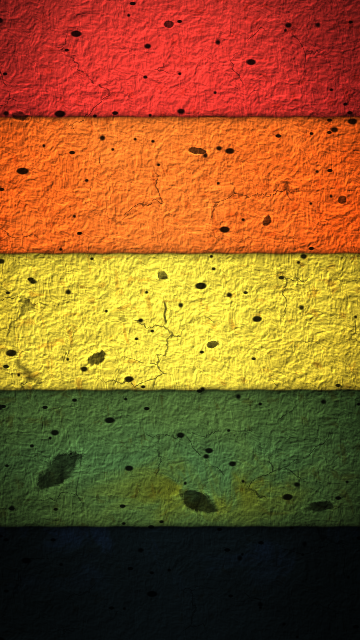
A Shadertoy shader for this texture:

```glsl
vec2 hash2(vec2 p) {
    vec3 q = fract(p.xyx * vec3(.1031, .1030, .0973));
    q += dot(q, q.yzx + 33.33);
    return fract((q.xx + q.yz) * q.zy);
}

// Distances to the nearest and second nearest cell points
vec2 cells(vec2 p) {
    vec2 id = floor(p), f = p - id, d = vec2(9.);
    for (int j = -1; j <= 1; j++)
    for (int i = -1; i <= 1; i++) {
        vec2 o = vec2(i, j);
        float r = length(o + hash2(id + o) - f);
        d = r < d.x ? vec2(r, d.x) : vec2(d.x, min(d.y, r));
    }
    return d;
}

// Layered, rotated sines, roughly -1 to 1
float waves(vec2 p) {
    float sum = 0., amp = .6;
    for (int i = 0; i < 5; i++) {
        p = mat2(.8, .6, -.6, .8) * p * 1.7 + 1.3;
        p += .7 * sin(p.yx * 1.1);
        sum += amp * sin(p.x + sin(p.y)) * cos(p.y * 1.1);
        amp *= .62;
    }
    return sum;
}

float plaster(vec2 p) {
    vec2 w = p + .006 * vec2(waves(p * 30.), waves(p * 30. + 9.));
    return .35 * waves(p * 40.) + .4 * cells(w * vec2(55, 75)).x
         + .35 * cells(w * 115.).x + .3 * cells(w * 210.).x;
}

// Small holes strewn over a jittered grid
float pits(vec2 p, float scale, float density) {
    vec2 g = p * scale, id = floor(g);
    float hole = 0.;
    for (int j = -1; j <= 1; j++)
    for (int i = -1; i <= 1; i++) {
        vec2 c = id + vec2(i, j), r = hash2(c + 41.);
        vec2 d = (g - c - hash2(c)) * vec2(1., .9 + .9 * r.y);
        float size = .04 + .10 * r.y * r.y;
        float soft = .03 + scale / iResolution.y;
        hole = max(hole, step(r.x, density) * smoothstep(size + soft, size - .02, length(d)));
    }
    return hole;
}

// Signed, scaled distance to a tilted gouge
float gouge(vec2 p, vec2 centre, vec2 size, float tilt) {
    vec2 d = p - centre;
    d = mat2(cos(tilt), -sin(tilt), sin(tilt), cos(tilt)) * d;
    return length(d / size) - 1.;
}

void mainImage(out vec4 fragColor, in vec2 fragCoord) {
    vec2 p = fragCoord / iResolution.xy * vec2(.5625, 1.);
    float px = 1. / iResolution.y;
    float broad = waves(p * 5.), mottle = waves(p * 17. + 4.);

    // Five painted bands, each brighter towards its middle
    vec3 core[5] = vec3[5](vec3(.045, .075, .085), vec3(.30, .41, .20),
        vec3(1., .91, .29), vec3(1., .50, .18), vec3(.95, .24, .20));
    vec3 rim[5] = vec3[5](vec3(.015, .025, .025), vec3(.13, .20, .09),
        vec3(.68, .57, .13), vec3(.88, .29, .06), vec3(.60, .12, .11));
    float across = (p.x - .25) * 3.7;
    float glow = clamp(exp(-across * across) + .12 * broad + .10 * mottle, 0., 1.);
    vec3 col = mix(rim[0], core[0], glow);
    float seam = 1.;
    for (int i = 1; i < 5; i++) {
        float d = p.y - .177 - .2135 * float(i - 1) + .0006 * sin(p.x * 90.);
        col = mix(col, mix(rim[i], core[i], glow), smoothstep(-px, px, d));
        seam *= 1. - .5 * exp(-abs(d) / .0035) - .12 * exp(-abs(d) / .014);
    }

    // Teal and mossy stains on green, blue dust on the lowest band
    float green = smoothstep(.176, .178, p.y) * smoothstep(.392, .390, p.y);
    float teal = exp(-pow((p.y - .285 + .03 * broad) / .045, 2.));
    col = mix(col, vec3(.25, .41, .25), green * teal * .55 * glow);
    vec2 m = (p - vec2(.32, .235)) * vec2(7., 20.);
    float moss = exp(-dot(m, m)) * smoothstep(-.5, .6, mottle);
    col = mix(col, vec3(.37, .37, .07), green * moss * .8);
    col += vec3(.01, .02, .055) * smoothstep(.05, .17, p.y)
         * smoothstep(.178, .176, p.y) * smoothstep(-.1, .7, mottle);

    // Grain lit from the upper left, with rusty dirt in the hollows
    float relief = plaster(p) - plaster(p + vec2(-.0017, .0022));
    float rough = mix(1.5, .9, glow);
    col *= clamp(1. + rough * relief, .35, 1.6);
    float dirt = smoothstep(.15, .9, waves(p * 60. + 2.) + .4 * mottle - .3 * glow);
    col *= mix(vec3(1.), vec3(.83, .68, .55), dirt * .65);

    // Broken hairline cracks
    vec2 warped = p + .012 * vec2(waves(p * 22.), waves(p * 22. + 5.));
    vec2 c = cells(warped * vec2(9., 13.));
    float crack = smoothstep(.035, .0, c.y - c.x) * smoothstep(.05, .5, waves(p * 12. + 7.));
    float slit = smoothstep(.0025, .0005, abs(p.x - .258 + .001 * sin(p.y * 300.)))
               * smoothstep(.021, .014, abs(p.y - .512));
    col *= 1. - .45 * crack - .6 * slit;

    // Scattered holes, then the larger gouges with lit rims
    float hole = max(pits(p, 17., .30), pits(p + 3.7, 34., .16));
    float edge = .28 * waves(p * 75.);
    float g = gouge(p, vec2(.091, .264), vec2(.038, .018), .75);
    g = min(g, gouge(p, vec2(.309, .216), vec2(.029, .014), -.35));
    g = min(g, gouge(p, vec2(.499, .208), vec2(.021, .008), .15));
    g = min(g, gouge(p, vec2(.151, .440), vec2(.015, .009), .45));
    g = min(g, gouge(p, vec2(.255, .570), vec2(.009, .007), -.4));
    g = min(g, gouge(p, vec2(.031, .819), vec2(.012, .006), -.2));
    g = min(g, gouge(p, vec2(.310, .764), vec2(.013, .005), -.1));
    g = min(g, gouge(p, vec2(.417, .656), vec2(.006, .009), -.5));
    g = min(g, gouge(p, vec2(.535, .688), vec2(.006, .006), 0.));
    g = min(g, gouge(p, vec2(.332, .462), vec2(.010, .005), .2));
    g = min(g, gouge(p, vec2(.264, .962), vec2(.008, .005), 0.)) + edge;
    float hollow = smoothstep(.15, -.15, g) * (.68 + .25 * waves(p * 50.));
    col *= 1. + .2 * exp(-pow((g - .3) / .15, 2.));
    col *= 1. - .85 * max(hole, clamp(hollow, 0., 1.));

    // Seams and darkened corners
    float corner = length((p - vec2(.27, .56)) * vec2(1.3, 1.));
    col *= seam * (1. - .42 * smoothstep(.30, .62, corner));
    fragColor = vec4(clamp(col, 0., 1.), 1.);
}
```
